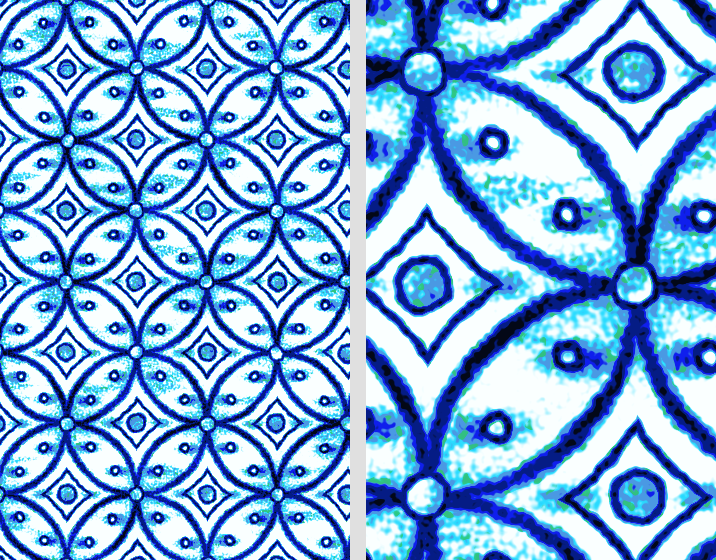
Left: the whole. Right: its middle third, enlarged.
Write a Shadertoy shader that draws this pattern.

```glsl
// Hand-inked blue tile lattice: interlocking circles, dotted petals, diamond medallions.

const vec2 PITCH = vec2(0.2006, 0.2025);   // half a repeat, in canvas widths
const vec2 ORIGIN = vec2(0.391, 0.1875);   // one knot where circles meet

const vec3 PAPER = vec3(0.98, 1.0, 1.0);
const vec3 CYAN  = vec3(0.16, 0.86, 1.0);
const vec3 SKY   = vec3(0.29, 0.60, 0.89);
const vec3 ROYAL = vec3(0.06, 0.12, 0.93);
const vec3 NAVY  = vec3(0.02, 0.11, 0.52);
const vec3 BLACK = vec3(0.01, 0.03, 0.09);
const vec3 GREEN = vec3(0.18, 0.78, 0.44);

vec2 hash22(vec2 p) {
    vec3 h = fract(p.xyx * vec3(0.1031, 0.1030, 0.0973));
    h += dot(h, h.yzx + 33.33);
    return fract((h.xx + h.yz) * h.zy);
}

float cornerSlope(vec2 corner, vec2 offset) {
    float angle = 6.2832 * hash22(corner).x;
    return dot(vec2(cos(angle), sin(angle)), offset);
}

// Gradient noise, roughly -0.7 to 0.7
float gradientNoise(vec2 p) {
    vec2 i = floor(p), f = fract(p);
    vec2 w = f * f * f * (f * (f * 6.0 - 15.0) + 10.0);
    vec2 e = vec2(1.0, 0.0);
    float low  = mix(cornerSlope(i, f), cornerSlope(i + e, f - e), w.x);
    float high = mix(cornerSlope(i + e.yx, f - e.yx), cornerSlope(i + 1.0, f - 1.0), w.x);
    return mix(low, high, w.y);
}

vec2 wobble(vec2 p, float frequency) {
    return vec2(gradientNoise(p * frequency), gradientNoise(p * frequency + 37.0));
}

// Nearest point of the diagonal lattice where x + y is even
vec2 nearestKnot(vec2 p) {
    vec2 id = floor(0.5 * vec2(p.x + p.y, p.x - p.y) + 0.5);
    return vec2(id.x + id.y, id.x - id.y);
}

// Ink strength of a brush line, fading from its core to its rim
float stroke(float dist, float halfWidth, float pixel) {
    return 1.0 - smoothstep(0.1 * halfWidth, 1.5 * halfWidth + 0.5 * pixel, abs(dist));
}

float disc(float dist, float radius, float pixel) {
    return 1.0 - smoothstep(radius - pixel, radius + pixel, dist);
}

// Tone 0 is bare glaze, tone 1 is the densest ink
vec3 inkRamp(float tone) {
    vec3 color = mix(PAPER, CYAN, smoothstep(0.10, 0.24, tone));
    color = mix(color, SKY,   smoothstep(0.24, 0.31, tone));
    color = mix(color, ROYAL, smoothstep(0.46, 0.54, tone));
    color = mix(color, NAVY,  smoothstep(0.63, 0.71, tone));
    return mix(color, BLACK,  smoothstep(0.86, 0.95, tone));
}

// Petal with its two arcs, washes and a pair of ringed dots
float petalTone(vec2 p, float pixel) {
    vec2 cell = floor(p), local = fract(p) - 0.5;
    float flip = mod(cell.x + cell.y, 2.0) < 0.5 ? 1.0 : -1.0;
    vec2 m = vec2(local.x * flip, local.y);
    float circleA = length(m - vec2(0.5, -0.5)) - 1.0;
    float circleB = length(m - vec2(-0.5, 0.5)) - 1.0;
    float arc = min(abs(circleA), abs(circleB));
    float inside = 1.0 - smoothstep(-0.05, 0.0, max(circleA, circleB));

    float side = m.x + m.y < 0.0 ? -1.0 : 1.0;
    vec2 jitter = 0.035 * (hash22(cell * 2.0 + side + 50.0) - 0.5);
    vec2 d = m - side * vec2(0.175, 0.165) - jitter;
    float r = length(d);

    // Broad wet patches, then a sideways smear that trails each dot
    float streak = gradientNoise(p * vec2(1.3, 5.0) + 11.0);
    float patchTone = 0.6 * streak + 0.25 * gradientNoise(p * 0.9 + 60.0);
    float tone = inside * clamp(patchTone, 0.0, 0.23);
    vec2 trail = d - vec2(0.06 * side, -0.01);
    float smear = exp(-dot(trail * trail, vec2(32.0, 170.0)));
    tone = max(tone, inside * smear * (0.60 + 0.25 * streak));
    tone = mix(tone, 0.08, disc(r, 0.047, pixel));
    tone = max(tone, 0.90 * stroke(r - 0.056, 0.026, pixel));

    // Ink pools where arcs run together
    float knotFade = exp(-5.0 * pow(length(p - nearestKnot(p)), 2.0));
    tone = max(tone, 0.52 * knotFade * exp(-8.0 * arc));
    float pressure = 0.86 + 0.36 * gradientNoise(p * 1.7 + 5.0);
    return max(tone, pressure * stroke(arc, 0.051, pixel));
}

// Concave diamond around a filled ring
float medallionTone(vec2 p, float pixel) {
    vec2 center = nearestKnot(p - vec2(1.0, 0.0)) + vec2(1.0, 0.0);
    vec2 d = p - center, m = abs(d);
    float tip = exp(-pow((m.x - 0.34) / 0.15, 2.0) - pow(m.y / 0.065, 2.0));
    float tone = max(0.42 * tip, 0.88 * stroke(length(m - 1.0) - 1.198, 0.023, pixel));
    float r = length(d - 0.03 * (hash22(center + 80.0) - 0.5));
    tone = mix(tone, 0.32 + 0.3 * gradientNoise(p * 7.0), disc(r, 0.11, pixel));
    return max(tone, 0.84 * stroke(r - 0.115, 0.026, pixel));
}

void mainImage(out vec4 fragColor, in vec2 fragCoord) {
    vec2 p = (fragCoord / iResolution.x - ORIGIN) / PITCH;
    float pixel = 1.0 / (iResolution.x * PITCH.x);
    vec2 q = p + 0.025 * wobble(p, 2.1) + 0.018 * wobble(p, 10.0);
    float tone = max(petalTone(q, pixel), medallionTone(q, pixel));

    // Pale knot over the crossing lines
    vec2 knot = nearestKnot(q);
    float r = length(q - knot - 0.03 * (hash22(knot + 20.0) - 0.5));
    tone = mix(tone, 0.18 + 0.3 * gradientNoise(q * 8.0 + 9.0), disc(r, 0.10, pixel));
    tone = max(tone, 0.88 * stroke(r - 0.108, 0.024, pixel));

    // Grain bites harder in wet ink than on bare glaze
    float grain = gradientNoise(p * 29.0);
    float wetness = smoothstep(0.05, 0.3, tone);
    tone += mix(0.12, 0.30, wetness) * grain + 0.10 * gradientNoise(p * 0.8 + 70.0);

    // Sparse green flecks in the thin ink
    float thinInk = smoothstep(0.16, 0.24, tone) * (1.0 - smoothstep(0.42, 0.52, tone));
    float fleck = thinInk * smoothstep(0.2, 0.3, gradientNoise(p * 19.0 + 140.0));
    fragColor = vec4(mix(inkRamp(tone), GREEN, 0.85 * fleck), 1.0);
}
```
